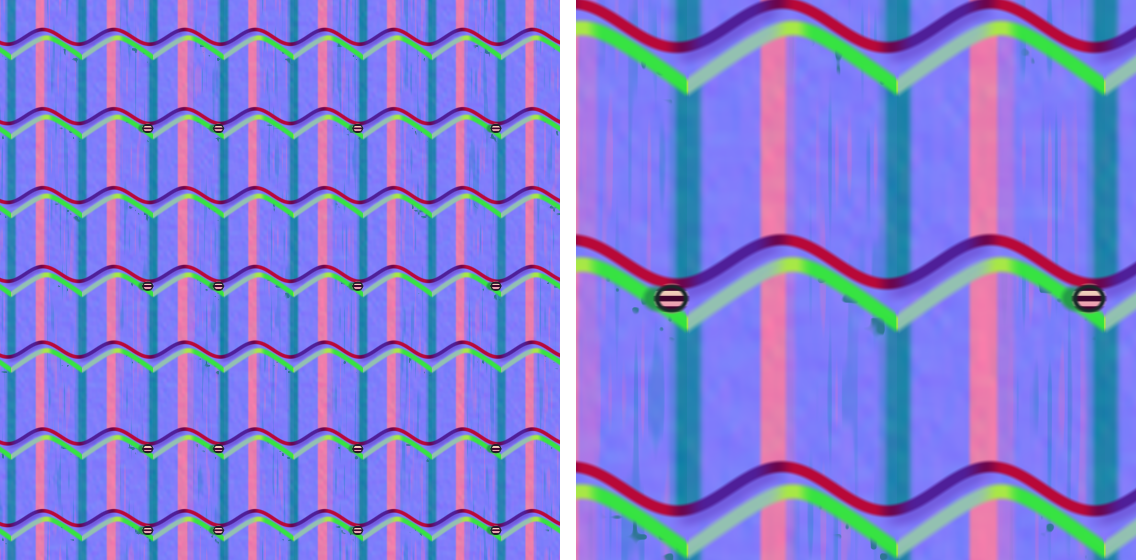
Left: the whole. Right: its middle third, enlarged.
Write a WebGL 2 fragment shader that draws this texture map.

```glsl
#version 300 es
precision highp float;
// Tangent-space normal map of a corrugated tile roof: 8 columns by 7 courses.
// Each course has a wavy lip (dark upper edge, green lower edge) over vertical
// folds; wrapping noise adds grain, streaks and chips, and some laps hold screws.
uniform vec2 u_resolution;
out vec4 fragColor;

const float TAU = 6.2831853;
const float COLUMNS = 8.0;
const int COURSES = 7;
const float COURSE_SHIFT[7] = float[7](0.0, -0.01, -0.025, -0.042, -0.104, -0.006, 0.018);
const int SCREW_COLUMNS = 172; // bit masks of the columns and courses with screws
const int SCREW_COURSES = 106;

const vec3 FLAT = vec3(0.50, 0.49, 0.985);
const vec3 TEAL = vec3(0.11, 0.51, 0.65);
const vec3 PINK = vec3(0.92, 0.49, 0.67);
const vec3 LILAC = vec3(0.70, 0.47, 0.88);
const vec3 RED = vec3(0.72, 0.03, 0.22);
const vec3 MAROON = vec3(0.42, 0.02, 0.30);
const vec3 PURPLE = vec3(0.31, 0.12, 0.60);
const vec3 GREEN = vec3(0.20, 0.91, 0.22);
const vec3 LIME = vec3(0.66, 0.93, 0.24);
const vec3 PALE = vec3(0.58, 0.77, 0.68);

float hash(vec2 p) {
  vec3 q = fract(p.xyx * vec3(0.1031, 0.1030, 0.0973));
  q += dot(q, q.yzx + 33.33);
  return fract((q.x + q.y) * q.z);
}

// Value noise that wraps after a whole number of cells
float noise(vec2 uv, vec2 cells) {
  vec2 p = uv * cells, i = floor(p), f = fract(p);
  f = f * f * (3.0 - 2.0 * f);
  vec2 a = mod(i, cells), b = mod(i + 1.0, cells);
  return mix(mix(hash(a), hash(vec2(b.x, a.y)), f.x),
             mix(hash(vec2(a.x, b.y)), hash(b), f.x), f.y);
}

float grainHeight(vec2 uv) {
  return noise(uv, vec2(72.0, 56.0)) + 0.6 * noise(uv, vec2(150.0, 110.0));
}

float band(float x, float lo, float hi, float soft) {
  return smoothstep(lo - soft, lo + soft, x) * (1.0 - smoothstep(hi - soft, hi + soft, x));
}

// Lip profiles, measured downward; u = 0 is the valley and 0.5 the crest
float upperEdge(float u) { return 0.11 + 0.105 * cos(TAU * (u + 0.05)); }
float lowerEdge(float u) {
  float k = abs(fract(u) - 0.5) * 2.0;
  return 0.125 + 0.37 * (sqrt(k * k + 0.08) - 0.283);
}

// Small embossed screw head with a dark rim and horizontal ridges
vec3 drawScrew(vec3 base, vec2 e, float soft) {
  float r = length(e);
  vec3 ridges = mix(MAROON * 0.6, mix(PINK, vec3(0.95, 0.94, 0.75), 0.5 - 0.5 * e.y),
                    smoothstep(-0.3, 0.5, -cos(e.y * 8.5)));
  vec3 head = mix(ridges, vec3(0.10, 0.16, 0.16), band(r, 0.72, 1.0, 0.12));
  float smear = 1.0 - smoothstep(0.5, 1.0, length((e + vec2(0.9, 0.0)) * vec2(1.0, 0.9)));
  base = mix(base, vec3(0.12, 0.55, 0.28), 0.8 * smear);
  return mix(base, head, 1.0 - smoothstep(1.0 - soft, 1.0 + soft, r));
}

void main() {
  vec2 uv = gl_FragCoord.xy / u_resolution;
  float soft = max(0.012, 0.8 * COLUMNS / u_resolution.y);

  // Column coordinate, with a slight drift across the canvas
  float x = uv.x * COLUMNS - 0.178 - 0.02 * cos(TAU * (uv.x - 0.45));
  float u = fract(x);
  float fold = x - floor(x + 0.5);
  float foldId = mod(floor(x + 0.5), COLUMNS);
  float vary = hash(vec2(mod(floor(x), COLUMNS), 5.0));

  // Nearest course and the distance below its crest
  float t = 9.0;
  int course = 0;
  for (int i = 0; i < COURSES; i++) {
    float crest = 0.417 + COLUMNS * float(i) / float(COURSES) + COURSE_SHIFT[i];
    float d = mod((1.0 - uv.y) * COLUMNS - crest + 4.0, COLUMNS) - 4.0;
    if (abs(d - 0.2) < abs(t - 0.2)) { t = d; course = i; }
  }

  // Signed distances to both lip edges and the normalised slope
  float upSlope = (upperEdge(u + 0.01) - upperEdge(u - 0.01)) / 0.02;
  float lowSlope = (lowerEdge(u + 0.01) - lowerEdge(u - 0.01)) / 0.02;
  float up = (t - upperEdge(u)) / sqrt(1.0 + upSlope * upSlope);
  float low = (t - lowerEdge(u)) / sqrt(1.0 + lowSlope * lowSlope);
  float tilt = upSlope / 0.66;
  float lowTilt = lowSlope / 0.7;

  // Vertical folds and fine streaks, hidden on the lip itself
  float sheet = 1.0 - band(t, upperEdge(u), lowerEdge(u), soft);
  vec3 color = FLAT;
  float streak = noise(uv, vec2(260.0, 14.0));
  float worn = band(u, 0.42, 0.93, 0.05) * sheet;
  color = mix(color, vec3(0.32, 0.50, 0.88), 0.75 * worn * smoothstep(0.68, 0.90, streak));
  color = mix(color, LILAC, 0.65 * worn * smoothstep(0.34, 0.12, streak));
  color = mix(color, LILAC, 0.75 * sheet * band(u, 0.35, 0.50 + 0.08 * vary, 0.02));
  color = mix(color, PINK, sheet * band(u, 0.35, 0.465 + 0.02 * vary, 0.016));
  color = mix(color, vec3(0.32, 0.51, 0.84), 0.7 * sheet * band(fold, -0.085, 0.075, 0.02));
  color = mix(color, TEAL, sheet * (0.8 + 0.2 * vary) * band(fold, -0.052, 0.058, 0.02));

  // Grain as a small tilt of the surface
  float h = grainHeight(uv), stepSize = 0.002;
  vec2 grain = vec2(grainHeight(uv + vec2(stepSize, 0.0)), grainHeight(uv + vec2(0.0, stepSize))) - h;
  color.rg -= 0.17 * grain;

  // Lip: soft shade, lower edge, chips below it, then the dark upper edge
  color = mix(color, vec3(0.43, 0.32, 0.84), 0.75 * band(up, 0.0, 0.075, 0.03) * smoothstep(0.3, -0.5, tilt));
  vec3 lowColor = mix(mix(PALE, LIME, smoothstep(-0.75, -0.1, lowTilt)), GREEN, smoothstep(0.1, 0.65, lowTilt));
  color = mix(color, lowColor, 0.95 * band(low, -0.036, 0.032, 0.018));
  float chip = smoothstep(0.74, 0.88, noise(uv, vec2(190.0, 170.0)));
  color = mix(color, vec3(0.13, 0.45, 0.50), 0.8 * chip * band(low, 0.03, 0.10, 0.02) * band(u, 0.62, 0.98, 0.04));
  vec3 upColor = mix(mix(PURPLE, MAROON, smoothstep(-0.8, -0.1, tilt)), RED, smoothstep(-0.2, 0.4, tilt));
  color = mix(color, upColor, band(up, -0.026, 0.026, soft));

  // Screws in selected valleys
  bool hasScrew = ((SCREW_COLUMNS >> int(foldId)) & 1) == 1 && ((SCREW_COURSES >> course) & 1) == 1;
  if (hasScrew) color = drawScrew(color, vec2(fold + 0.075, t - 0.285) / vec2(0.08, 0.068), 0.15);

  fragColor = vec4(clamp(color, 0.0, 1.0), 1.0);
}
```
